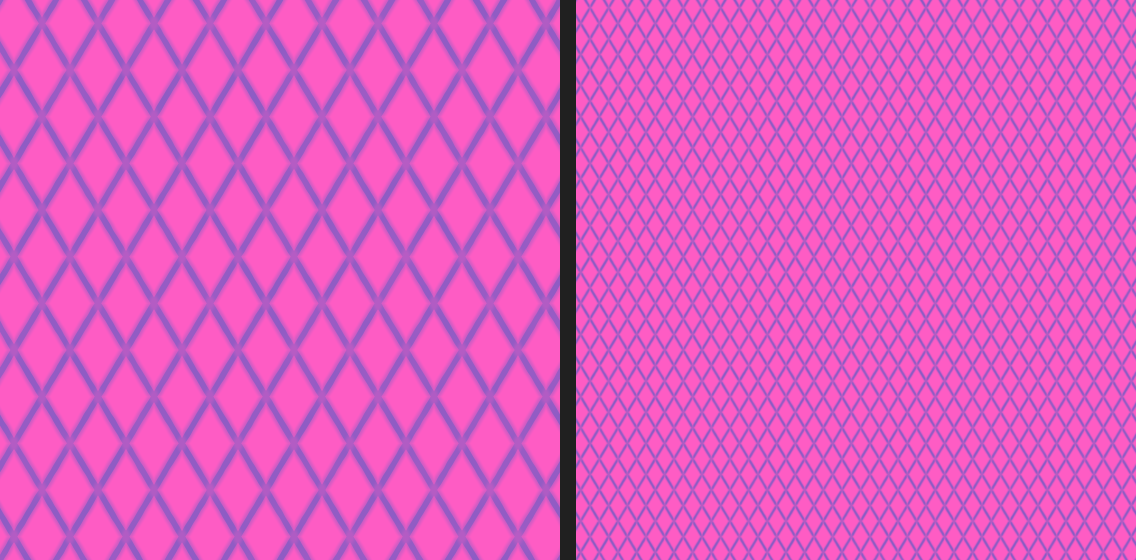
Left: one tile. Right: repeated 3 by 3.
This pattern is drawn by a three.js fragment shader. Its source:

```glsl
varying vec2 vUv;

const vec2 REPEATS = vec2(10.0, 6.0);      // diamonds across and up
const vec3 PINK = vec3(0.995, 0.36, 0.77);
const vec3 VIOLET = vec3(0.585, 0.36, 0.77);
const float CORE_INNER = 0.0040;           // half widths, in canvas units
const float CORE_OUTER = 0.0062;
const float HALO_OUTER = 0.0145;
const float HALO_STRENGTH = 0.5;
const float CROSSING_FADE = 0.28;
const float WOBBLE = 0.0009;
const float WOBBLE_CELLS = 80.0;
const float TONE_VARIATION = 0.14;
const float TONE_CELLS = 24.0;

float hash(vec2 p) {
  vec3 q = fract(vec3(p.xyx) * 0.1031);
  q += dot(q, q.yzx + 33.33);
  return fract((q.x + q.y) * q.z);
}

// Value noise that wraps after the given number of cells
float wrappedNoise(vec2 uv, float cells) {
  vec2 p = uv * cells;
  vec2 i = floor(p);
  vec2 f = fract(p);
  f = f * f * (3.0 - 2.0 * f);
  vec2 a = mod(i, cells);
  vec2 b = mod(i + 1.0, cells);
  return mix(mix(hash(a), hash(vec2(b.x, a.y)), f.x),
             mix(hash(vec2(a.x, b.y)), hash(b), f.x), f.y);
}

// Distances to the falling and the rising diagonals
vec2 latticeDistance(vec2 uv) {
  vec2 p = uv * REPEATS;
  vec2 phase = vec2(p.x + p.y, p.x - p.y + 0.5);
  return abs(fract(phase) - 0.5) / length(REPEATS);
}

void main() {
  vec2 d = latticeDistance(vUv);

  // Slightly uneven line edges
  d += WOBBLE * (wrappedNoise(vUv, WOBBLE_CELLS) - 0.5);

  // Firm core inside a soft halo
  vec2 core = 1.0 - smoothstep(CORE_INNER, CORE_OUTER, d);
  vec2 halo = 1.0 - smoothstep(CORE_INNER, HALO_OUTER, d);
  vec2 lines = mix(halo * HALO_STRENGTH, vec2(1.0), core);
  float ink = max(lines.x, lines.y);

  // Paler crossings and uneven tone
  ink *= 1.0 - CROSSING_FADE * halo.x * halo.y;
  ink *= 1.0 + TONE_VARIATION * (wrappedNoise(vUv, TONE_CELLS) - 0.5);

  gl_FragColor = vec4(mix(PINK, VIOLET, ink), 1.0);
}
```
